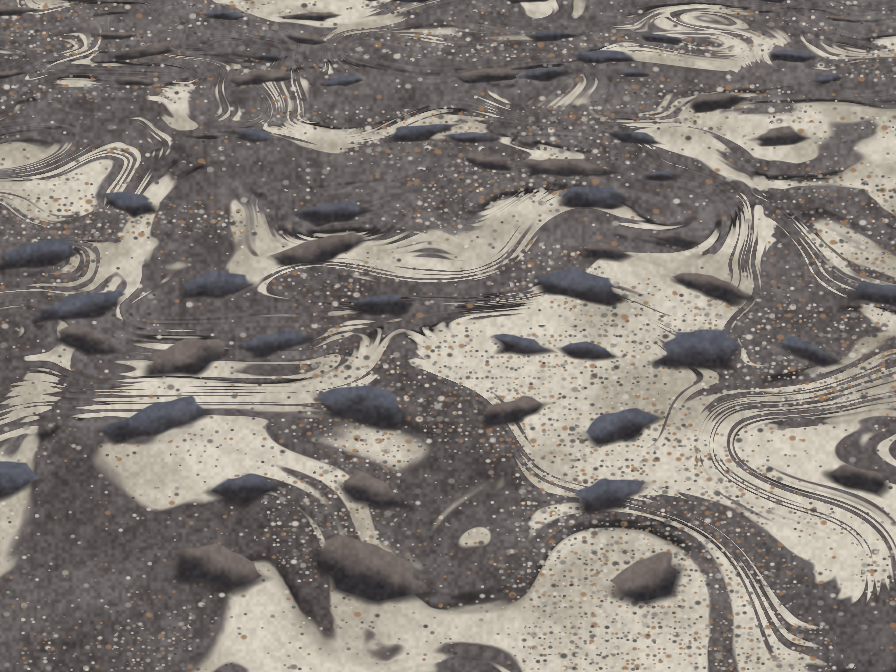
Give the GLSL for this texture, as a Shadertoy shader.

```glsl
float hash(vec2 p) {
    vec3 q = fract(p.xyx * vec3(0.1031, 0.103, 0.0973));
    q += dot(q, q.yzx + 33.33);
    return fract((q.x + q.y) * q.z);
}

float noise(vec2 p) {
    vec2 i = floor(p), f = fract(p);
    f = f * f * (3.0 - 2.0 * f);
    return mix(mix(hash(i), hash(i + vec2(1, 0)), f.x),
               mix(hash(i + vec2(0, 1)), hash(i + vec2(1, 1)), f.x), f.y);
}

float fbm(vec2 p) {
    float sum = 0.0, amp = 0.6;
    for (int i = 0; i < 4; i++) {
        sum += amp * noise(p);
        p = mat2(1.6, 1.2, -1.2, 1.6) * p + 7.3;
        amp *= 0.42;
    }
    return sum;
}

vec2 swirl(vec2 g) {
    return vec2(noise(g * 5.0), noise(g * 5.0 + 17.0)) - 0.5;
}

// Height of the dark mats above the sand
float matHeight(vec2 g) {
    return fbm(g * vec2(6.0, 7.0) + swirl(g) * 2.4 + 3.0);
}

// Angular stones: x = distance, y = height on the stone, z = seed
vec3 stones(vec2 g) {
    vec2 p = g * 7.0, cell = floor(p);
    vec3 nearest = vec3(1.0, 0.0, 0.0);
    for (int j = -1; j <= 1; j++)
    for (int i = -1; i <= 1; i++) {
        vec2 id = cell + vec2(i, j);
        float seed = hash(id + 5.7);
        if (seed > 0.42) continue;
        vec2 q = p - id - 0.25 - 0.5 * vec2(hash(id + 1.3), hash(id + 9.1));
        q.y -= q.x * (hash(id + 4.4) - 0.5);
        q.x *= 0.7;
        float r = mix(0.13, 0.32, hash(id + 2.9)), d = -1.0;
        for (int k = 0; k < 6; k++) {
            float a = (float(k) + 0.7 * hash(id + float(k) * 3.1)) * 1.047;
            d = max(d, dot(q, vec2(cos(a), sin(a))) - r * (0.65 + 0.4 * hash(id - float(k))));
        }
        d += 0.07 * (noise(p * 7.0) - 0.5);
        if (d < nearest.x) nearest = vec3(d, q.y / r, seed / 0.42);
    }
    return nearest;
}

void mainImage(out vec4 fragColor, in vec2 fragCoord) {
    vec2 uv = fragCoord / iResolution.y;
    float aspect = iResolution.x / iResolution.y;

    // Receding ground plane
    float depth = 1.6 - uv.y;
    vec2 ground = vec2(uv.x - 0.5 * aspect, 2.0) / depth + 11.0;
    float pixel = 2.0 / (depth * depth * iResolution.y);
    float far = smoothstep(0.35, 1.0, uv.y);
    float grain = noise(uv * 190.0) + 0.6 * noise(uv * 95.0 + 31.0) - 0.8;

    // Mats fray into curved strands where they thin out
    float height = matHeight(ground);
    float relief = matHeight(ground + vec2(0.0, 0.018)) - height;
    vec2 bend = swirl(ground);
    float flow = noise(ground * 4.0 + bend * 1.5 + 50.0) + 0.25 * ground.y;
    float strand = noise(vec2(flow * 46.0, dot(ground, vec2(6.0, 4.0)))) - 0.5;
    float fray = smoothstep(0.3, 0.65, noise(ground * 6.0 + 80.0));
    float edge = height - 0.51 + 0.11 * far + 0.015 * grain;
    edge += strand * mix(0.07, 0.42, fray) * (1.0 - 0.4 * far);
    float soft = 0.02 + pixel * 2.0;
    float cover = smoothstep(-soft, soft, edge);

    // Damp and dry sand
    vec3 sand = mix(vec3(0.69, 0.66, 0.60), vec3(0.82, 0.79, 0.73),
                    smoothstep(0.25, 0.6, fbm(ground * 9.0 + 60.0)));
    sand += 0.09 * grain;
    sand *= 1.0 - 0.22 * smoothstep(-0.12, 0.0, edge) * smoothstep(0.0, 0.1, relief);

    // Dark mats, shaded on their lower rims
    vec3 peat = vec3(0.375, 0.35, 0.348) + 0.11 * grain + 0.06 * strand;
    peat += 0.08 * (noise(ground * 14.0) - 0.5) + 0.03 * far;
    peat *= 1.0 - 0.5 * smoothstep(0.02, 0.13, relief) * (1.0 - smoothstep(0.05, 0.22, edge));
    vec3 color = mix(sand, peat, cover);

    // Gravel and shell fragments
    float gravel = smoothstep(0.48, 0.66, fbm(ground * 7.0 + 40.0));
    for (int i = 0; i < 3; i++) {
        vec2 p = uv * (65.0 + 32.0 * float(i)) + 13.0 * float(i);
        vec2 id = floor(p);
        vec2 q = fract(p) - 0.3 - 0.4 * vec2(hash(id + 2.2), hash(id + 6.6));
        float r = mix(0.12, 0.29, hash(id + 8.1));
        float dot1 = 1.0 - smoothstep(r - 0.12, r + 0.12, length(q * vec2(0.8, 1.1)));
        float tone = hash(id + 4.8);
        vec3 chip = mix(vec3(0.27, 0.26, 0.26), vec3(0.87, 0.84, 0.79), tone);
        chip = mix(chip, vec3(0.60, 0.47, 0.36), step(0.8, hash(id + 7.4)));
        float shown = step(hash(id), 0.07 + 0.45 * gravel);
        color = mix(color, chip, dot1 * shown * 0.85);
    }

    // Stones with contact shadows
    vec3 stone = stones(ground);
    float blur = pixel * 6.0;
    float shadow = (1.0 - smoothstep(0.0, 0.07, stone.x)) * smoothstep(0.5, -0.5, stone.y);
    color = mix(color, vec3(0.19, 0.18, 0.18), shadow * 0.8);
    float lit = smoothstep(-0.6, 0.5, stone.y + 1.2 * (fbm(ground * 28.0) - 0.5));
    vec3 rock = mix(vec3(0.36, 0.37, 0.41), vec3(0.46, 0.42, 0.40), step(0.5, stone.z));
    rock = mix(vec3(0.20, 0.19, 0.20), rock, lit) + 0.06 * grain;
    color = mix(color, rock, 1.0 - smoothstep(-blur, blur, stone.x));

    fragColor = vec4(clamp(color, 0.0, 1.0), 1.0);
}
```
